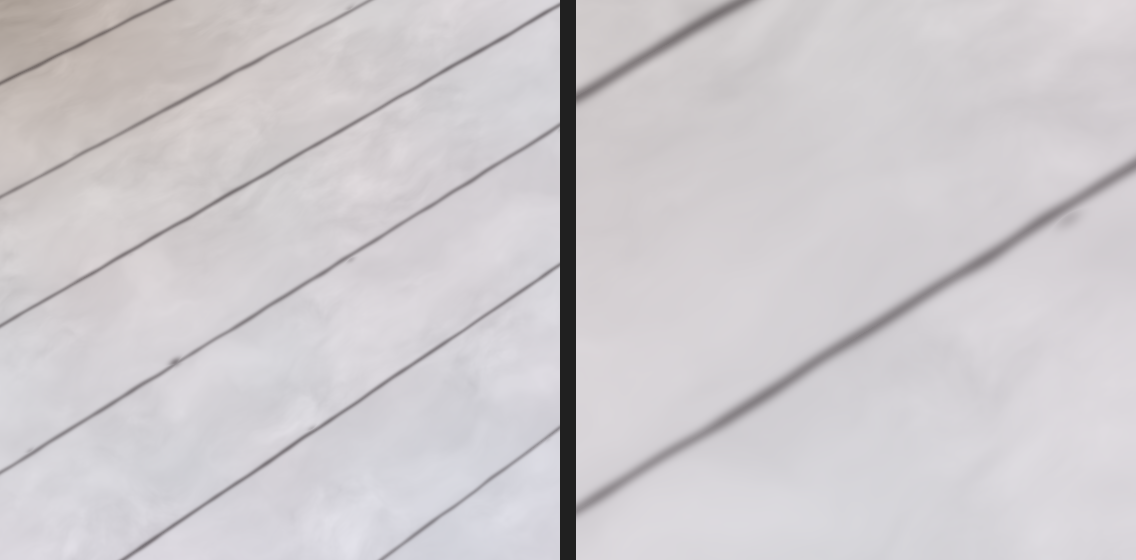
Left, the full canvas; right, a detail of the centre.
Reproduce this texture procedurally as a WebGL 2 fragment shader.

```glsl
#version 300 es
precision highp float;
// Pale worn floorboards in perspective, with thin dark seams and soft mottling.

#define VANISH vec2(5.58, 3.617)      // point where all seams meet
#define FIRST_SLOPE 0.4959            // slope of seam number zero
#define SLOPE_STEP 0.0341             // slope gained per board
#define FORESHORTEN 0.0593            // how fast boards widen toward the viewer
#define SEAM_WIDTH 0.0041
#define SEAM_WOBBLE 0.0009
#define MOTTLE 0.085
#define FLECKS 0.075
#define KNOT vec2(0.313, 0.353)       // larger chip on one seam

uniform vec2 u_resolution;
out vec4 outColor;

const vec3 CORNER = vec3(0.655, 0.605, 0.570);
const vec3 WARM   = vec3(0.775, 0.733, 0.712);
const vec3 ROSE   = vec3(0.820, 0.797, 0.795);
const vec3 PALE   = vec3(0.838, 0.828, 0.846);
const vec3 COOL   = vec3(0.842, 0.837, 0.870);
const vec3 SEAM_SHADE = vec3(0.64, 0.625, 0.63);

float hash(vec2 p) {
  vec3 q = fract(vec3(p.xyx) * 0.1031);
  q += dot(q, q.yzx + 33.33);
  return fract((q.x + q.y) * q.z);
}

float noise(vec2 p) {
  vec2 i = floor(p), f = fract(p);
  f = f * f * (3.0 - 2.0 * f);
  return mix(mix(hash(i), hash(i + vec2(1, 0)), f.x),
             mix(hash(i + vec2(0, 1)), hash(i + vec2(1, 1)), f.x), f.y);
}

float fbm(vec2 p) {
  float sum = 0.0, amp = 0.5;
  for (int i = 0; i < 4; i++) {
    sum += amp * noise(p);
    p = mat2(1.6, 1.2, -1.2, 1.6) * p + 17.3;
    amp *= 0.5;
  }
  return sum / 0.9375;
}

// Light falls off toward the upper left corner
vec3 lighting(vec2 p) {
  float d = length((p - vec2(0.0, 1.0)) * vec2(0.72, 1.0));
  vec3 c = mix(CORNER, WARM, smoothstep(-0.04, 0.21, d));
  c = mix(c, ROSE, smoothstep(0.13, 0.42, d));
  c = mix(c, PALE, smoothstep(0.32, 0.74, d));
  return mix(c, COOL, smoothstep(0.72, 1.20, d));
}

// Board coordinate: whole numbers lie on the seams
float boardAt(float slope) {
  float d = slope - FIRST_SLOPE;
  return d / (SLOPE_STEP + FORESHORTEN * d);
}

float seamSlope(float k) {
  return FIRST_SLOPE + SLOPE_STEP * k / (1.0 - FORESHORTEN * k);
}

// Small dark chips scattered along a seam
float chips(float along, float dist, float k) {
  float cell = floor(along * 9.0);
  float x = (fract(along * 9.0) - 0.5) / 9.0;
  float side = (hash(vec2(cell, k + 31.0)) - 0.5) * 0.016;
  vec2 q = vec2(x / 0.009, (dist - side) / 0.005);
  return step(0.80, hash(vec2(cell, k + 7.0))) * exp(-dot(q, q));
}

void main() {
  vec2 p = gl_FragCoord.xy / u_resolution;
  vec2 v = VANISH - p;
  float along = length(v);
  float n = boardAt(v.y / v.x);
  float board = floor(n), k = round(n);

  // Mottled surface, stretched along the boards and shifted on each one
  vec2 grain = vec2(along, n * 0.19);
  vec2 shift = vec2(hash(vec2(board, 3.0)), hash(vec2(board, 8.0))) * 23.0;
  vec2 warp = vec2(fbm(grain * 7.0 + shift), fbm(grain * 7.0 + shift + 40.0)) - 0.5;
  float cloud = fbm(grain * vec2(7.0, 16.0) + warp * 1.5 + shift) - 0.5;
  float patches = smoothstep(0.42, 0.68, fbm(grain * vec2(5.0, 9.0) + shift + 9.0));
  float fleck = fbm(grain * vec2(24.0, 48.0) + warp * 3.0 + shift) - 0.5;
  float tint = noise(p * 6.0 + 12.0) - 0.5;

  vec3 color = lighting(p);
  color += MOTTLE * cloud + FLECKS * fleck * (0.2 + patches);
  color += tint * vec3(0.012, -0.004, -0.004);

  // Distance to the nearest seam; every second seam is bolder
  float m = seamSlope(k);
  float dist = (v.x * m - v.y) / sqrt(1.0 + m * m);
  dist += SEAM_WOBBLE * (noise(vec2(along * 26.0, k * 5.0)) * 2.0 - 1.0);
  float wear = 0.6 * noise(vec2(along * 7.0, k * 9.0 + 2.0))
             + 0.4 * noise(vec2(along * 45.0, k * 4.0 + 6.0));
  float bold = 1.0 - mod(k, 2.0);
  float width = SEAM_WIDTH * mix(0.82, 1.12, wear);
  float seam = exp(-dist * dist / (width * width));
  seam *= mix(0.62, 1.05, wear) + 0.16 * bold;
  float halo = exp(-abs(dist) / 0.009) * 0.06;

  // Chips and the knot
  vec2 axis = normalize(VANISH - KNOT), r = p - KNOT;
  vec2 local = vec2(dot(r, axis), dot(r, vec2(-axis.y, axis.x))) / vec2(0.012, 0.007);
  float knot = exp(-dot(local, local));
  float dark = max(max(seam, knot), 0.4 * chips(along, dist, k)) + halo;

  color *= mix(vec3(1.0), SEAM_SHADE, min(dark, 1.2));
  outColor = vec4(clamp(color, 0.0, 1.0), 1.0);
}
```
